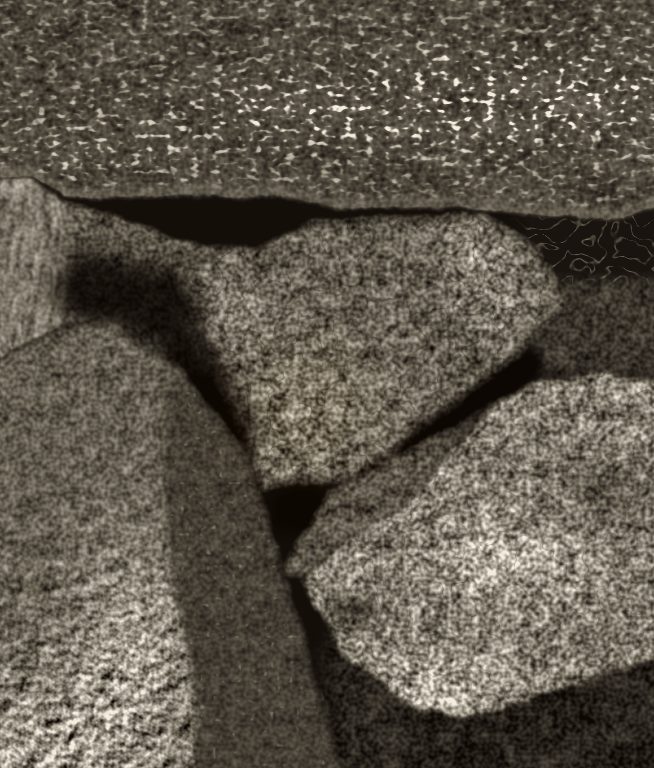
Give the GLSL for this texture, as a WebGL 1 fragment shader.

```glsl
precision highp float;
uniform vec2 u_resolution;

const float EDGE_SOFT = .0035;
const float EDGE_WOBBLE = .009;
const float GRAIN_GAIN = .95;
const float GAP_TONE = .055;
const float SLAB_TONE = .255;
const float KEYSTONE_TONE = .38;
const float FACE_TONE = .36;
const float FLANK_TONE = .245;
const float RIGHT_TONE = .5;
const float WEDGE_TONE = .32;
const vec2 LIGHT_STEP = vec2(-.003, .005);
const vec3 WARM_DARK = vec3(.018, -.002, -.022);
const vec3 WARM_LIGHT = vec3(.025, 0, -.052);

vec2 hashGradient(vec2 cell) {
  vec3 h = fract(cell.xyx * vec3(.1031, .103, .0973));
  h += dot(h, h.yzx + 33.33);
  float angle = 6.2832 * fract((h.x + h.y) * h.z);
  return vec2(cos(angle), sin(angle));
}

float noise(vec2 p) {
  vec2 i = floor(p), f = fract(p), e = vec2(1, 0);
  vec2 u = f * f * f * (f * (f * 6. - 15.) + 10.);
  float low = mix(dot(hashGradient(i), f), dot(hashGradient(i + e), f - e), u.x);
  float high = mix(dot(hashGradient(i + e.yx), f - e.yx), dot(hashGradient(i + 1.), f - 1.), u.x);
  return mix(low, high, u.y);
}

float fbm(vec2 p) {
  float sum = 0., amp = .6;
  for (int i = 0; i < 4; i++) {
    sum += amp * noise(p);
    p = mat2(1.6, 1.2, -1.2, 1.6) * p + 5.3;
    amp *= .62;
  }
  return sum;
}

float glow(vec2 p, float x, float y, float rx, float ry) {
  vec2 q = (p - vec2(x, y)) / vec2(rx, ry);
  return exp(-dot(q, q));
}

// Signed distance to a line, positive on the right of a to b
float side(vec2 p, vec2 a, vec2 b) {
  vec2 d = normalize(b - a);
  return dot(p - a, vec2(d.y, -d.x));
}

float corner(vec2 p, vec2 a, vec2 b, vec2 c) {
  return min(side(p, a, b), side(p, b, c));
}

float segment(vec2 p, vec2 a, vec2 b) {
  vec2 d = b - a;
  return length(p - a - d * clamp(dot(p - a, d) / dot(d, d), 0., 1.));
}

// Lays a stone with a darkened rim over the tone below
float lay(float tone, float shade, float d, float rim) {
  shade *= mix(.55, 1., smoothstep(0., rim, d));
  return mix(tone, shade, smoothstep(-EDGE_SOFT, EDGE_SOFT, d));
}

void main() {
  vec2 p = gl_FragCoord.xy / u_resolution.y;
  vec2 q = p + EDGE_WOBBLE * vec2(fbm(p * 20.), fbm(p * 20. + 7.7));

  // Shared surface detail
  float grain = .5 * noise(p * 40.) + .6 * noise(p * 88.) + .8 * noise(p * 175.);
  float relief = fbm(p * 34.) - fbm((p + LIGHT_STEP) * 34.);
  float crack = 1. - smoothstep(0., .07, abs(fbm(p * 17. + 3.)));
  float mottling = fbm(p * 9.);
  float rough = 1. + GRAIN_GAIN * grain + .5 * relief;

  // Dark gaps, shaded ledge and lower rubble
  float ledge = (1. - smoothstep(.28, .36, q.x)) * smoothstep(.49, .54, q.y);
  float tone = mix(GAP_TONE, .33 * rough, ledge);
  float rubble = smoothstep(.4, .45, q.x) * (1. - smoothstep(.14, .2, q.y));
  tone = mix(tone, .13 * (1. + 1.4 * grain + .8 * mottling), rubble);
  tone = mix(tone, .21 * rough, smoothstep(.68, .72, q.x) * smoothstep(.49, .53, q.y));

  // Dry grass on both sides
  float strand = 1. - smoothstep(0., .09, abs(noise(p * vec2(38, 48) + 2. * mottling)));
  float grass = smoothstep(.66, .7, q.x) * smoothstep(.62, .65, q.y);
  tone = mix(tone, .08 + .26 * strand * (.7 + grain), grass);
  float fibre = noise(p * vec2(115, 26) + 3. * mottling);
  float tuft = (1. - smoothstep(.075, .1, q.x)) * smoothstep(.52, .55, q.y);
  tone = mix(tone, .45 * (1. + .6 * fibre + .5 * grain), tuft);

  // Central keystone
  float d = corner(q, vec2(.24, .66), vec2(.4, .715), vec2(.63, .724));
  d = min(d, corner(q, vec2(.63, .724), vec2(.7, .68), vec2(.75, .605)));
  d = min(d, corner(q, vec2(.75, .605), vec2(.6, .472), vec2(.47, .374)));
  d = min(d, corner(q, vec2(.47, .374), vec2(.341, .362), vec2(.235, .6)));
  float shade = KEYSTONE_TONE + .17 * glow(p, .63, .64, .05, .08)
    + .11 * glow(p, .39, .46, .07, .09) + .1 * glow(p, .31, .59, .04, .04);
  tone = lay(tone, shade * (rough + .35 * mottling) * (1. - .25 * crack), d, .02);

  // Soft shadows
  float shadow = min(segment(q, vec2(.12, .625), vec2(.21, .6)) - .025,
    segment(q, vec2(.21, .59), vec2(.3, .44)) - .01);
  tone *= mix(.2, 1., smoothstep(-.005, .05, shadow));
  tone *= mix(.2, 1., smoothstep(.004, .026, segment(q, vec2(.53, .415), vec2(.69, .525))));
  tone *= 1. - .9 * glow(q, .395, .335, .04, .028);

  // Thin wedge
  d = corner(q, vec2(.371, .264), vec2(.425, .362), vec2(.655, .482));
  d = min(d, corner(q, vec2(.655, .49), vec2(.655, .25), vec2(.37, .25)));
  tone = lay(tone, WEDGE_TONE * rough * (1. - .55 * smoothstep(.54, .64, p.x)), d, .012);
  // Right stone
  d = corner(q, vec2(.391, .245), vec2(.651, .479), vec2(.703, .505));
  d = min(d, corner(q, vec2(.703, .505), vec2(.78, .516), vec2(.88, .505)));
  d = min(d, corner(q, vec2(.86, .143), vec2(.61, .063), vec2(.55, .075)));
  d = min(d, corner(q, vec2(.55, .075), vec2(.443, .147), vec2(.391, .245)));
  d -= .018 * glow(p, .53, .36, .07, .07);
  shade = RIGHT_TONE + .16 * glow(p, .65, .27, .09, .05) + .16 * glow(p, .57, .1, .1, .05)
    - .14 * glow(p, .79, .36, .06, .05) - .3 * glow(q, .465, .205, .035, .018);
  tone = lay(tone, shade * (rough + .25 * mottling) * (1. - .2 * crack), d, .008);
  // Left stone: bright face, ridge and shaded flank
  d = corner(q, vec2(0, .538), vec2(.08, .578), vec2(.145, .58));
  d = min(d, corner(q, vec2(.145, .58), vec2(.234, .525), vec2(.326, .408)));
  d = min(d, side(q, vec2(.326, .408), vec2(.449, 0)));
  float ridge = .255 - .04 * smoothstep(.05, .36, q.y);
  float face = FACE_TONE + .23 * glow(p, .17, .16, .08, .14) + .22 * glow(p, .05, .02, .14, .1);
  face *= 1. + .75 * grain + (1.7 - 1.3 * smoothstep(.1, .35, p.y)) * relief;
  float flank = FLANK_TONE * (1. + .65 * grain) + .17 * smoothstep(.3, .6, noise(p * 120. + 4.));
  float turn = smoothstep(-.008, .008, q.x - ridge) * (1. - .5 * smoothstep(.46, .55, p.y));
  tone = lay(tone, mix(face, flank, turn), d, .012);
  // Top slab with glinting bands, above a black crevice
  d = q.y - .768 + .026 * smoothstep(.03, .1, p.x) + .013 * smoothstep(.36, .45, p.x)
    + .016 * smoothstep(.55, .8, p.x) - .014 * smoothstep(.8, .86, p.x);
  float crevice = .06 * smoothstep(.06, .3, p.x) * (1. - smoothstep(.33, .45, p.x))
    + .008 * smoothstep(.03, .06, p.x) * (1. - smoothstep(.5, .56, p.x));
  tone = mix(tone, GAP_TONE, smoothstep(-.003, .009, d + crevice));
  float flake = noise(p * vec2(65, 110)) + .8 * noise(p * vec2(120, 190) + 9.);
  float band = .35 + .8 * glow(p, .7, .87, .26, .065)
    + .45 * glow(p, .38, .85, .2, .05) + .3 * glow(p, .12, .8, .14, .05);
  shade = SLAB_TONE * (1. + .7 * grain + .5 * fbm(p * vec2(9, 18)) + .4 * flake);
  shade += band * (.05 + .65 * smoothstep(.12, .65, flake));
  shade = mix(.36 + .18 * grain, shade, smoothstep(.006, .024, d));
  tone = lay(tone, shade, d, .004);
  // Warm stone colouring
  tone = clamp(tone, .03, .93);
  vec3 color = tone + mix(WARM_DARK, WARM_LIGHT, smoothstep(.05, .4, tone));
  color += vec3(.012, 0, -.018) * glow(p, .4, .47, .1, .1);
  gl_FragColor = vec4(clamp(color, 0., 1.), 1);
}
```
